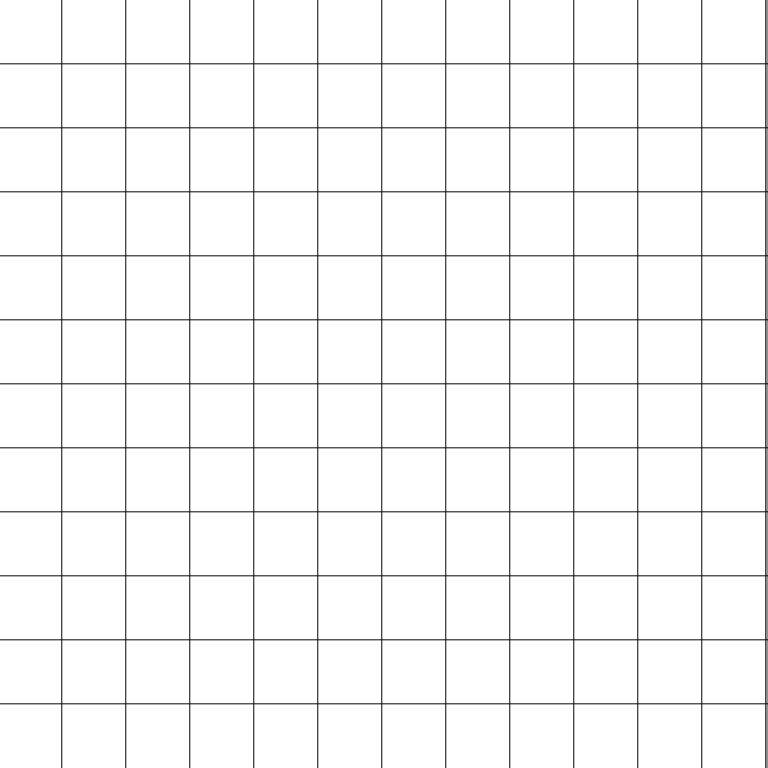
Reproduce this pattern procedurally as a three.js fragment shader.

```glsl
#define CELLS 12.0
#define LINE_WIDTH 0.00128
#define GRID_SHIFT vec2(-0.0030, 0.0003)
#define EDGE_X 0.9990
#define EDGE_STRENGTH 0.65
#define SOFTNESS 1.3
#define PAPER vec3(1.0)
#define INK vec3(0.0)

varying vec2 vUv;

// Coverage of a thin line, keeping its total ink at any resolution
vec2 lineCoverage(vec2 dist, vec2 blur) {
  vec2 peak = min(vec2(1.0), LINE_WIDTH / blur);
  return clamp((0.5 * (LINE_WIDTH + blur) - dist) / blur, vec2(0.0), peak);
}

void main() {
  vec2 blur = SOFTNESS * max(fwidth(vUv), vec2(1e-6));

  // Nearest vertical and horizontal rule
  vec2 shifted = vUv - GRID_SHIFT;
  vec2 index = floor(shifted * CELLS + 0.5);
  vec2 rules = lineCoverage(abs(shifted - index / CELLS), blur);

  // Rows stay open at the top and bottom borders
  rules.y *= step(0.5, index.y) * step(index.y, CELLS - 0.5);

  // Faint second rule along the right border
  float edge = EDGE_STRENGTH * lineCoverage(vec2(abs(vUv.x - EDGE_X)), blur).x;
  rules.x = min(1.0, rules.x + edge);

  float ink = 1.0 - (1.0 - rules.x) * (1.0 - rules.y);
  gl_FragColor = vec4(mix(PAPER, INK, ink), 1.0);
}
```
